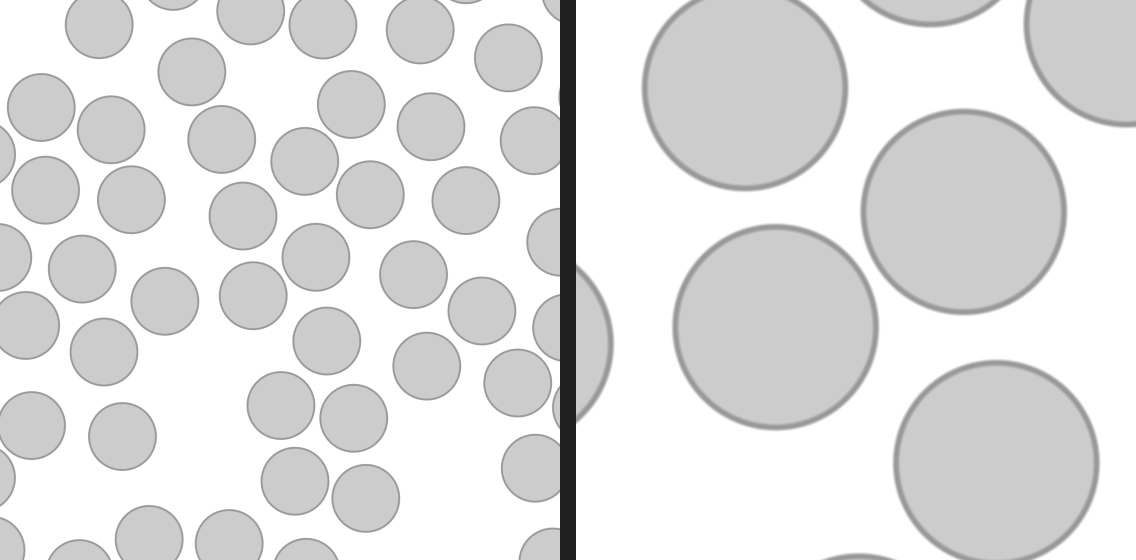
Left: the whole. Right: its middle third, enlarged.
A three.js fragment shader for this pattern:

```glsl
// Scattered, non-overlapping light grey discs with thin darker outlines on white.
varying vec2 vUv;

const float LATTICE = 0.157;     // spacing of the underlying triangular sites
const float VACANT_SHARE = 0.115;
const float JITTER = 0.034;      // largest random shift from a site
const float MIN_SPACING = 0.130; // wanted distance between centres
const float REACH = 0.128;       // farthest a site can be from its disc's rim
const float RADIUS = 0.0597;     // to the middle of the outline
const float LINE_WIDTH = 0.0034;
const float SOFTNESS = 0.0013;   // half width of a smoothed edge
const float TILT = 0.27;

const vec3 PAPER = vec3(1.0);
const vec3 FILL = vec3(0.80);
const vec3 OUTLINE = vec3(0.60);

vec3 hash3(vec2 p) {
  vec3 q = fract(p.xyx * vec3(0.1031, 0.1030, 0.0973));
  q += dot(q, q.yxz + 33.33);
  return fract((q.xxy + q.yzz) * q.zyx);
}

vec2 rotate(vec2 p, float angle) {
  float c = cos(angle), s = sin(angle);
  return vec2(c * p.x - s * p.y, s * p.x + c * p.y);
}

// Triangular lattice: plane to cell coordinates and back
vec2 toLattice(vec2 p) {
  float y = p.y / 0.866;
  return vec2(p.x - 0.5 * y, y) / LATTICE;
}

vec2 fromLattice(vec2 cell) {
  return vec2(cell.x + 0.5 * cell.y, 0.866 * cell.y) * LATTICE;
}

// Jittered centre in xy; z is 1 where a disc exists, 0 where the site is vacant
vec3 seedDisc(vec2 cell) {
  vec3 h = hash3(cell + 41.0);
  float angle = 6.2832 * h.x;
  vec2 shift = JITTER * sqrt(h.y) * vec2(cos(angle), sin(angle));
  return vec3(fromLattice(cell) + shift, step(VACANT_SHARE, h.z));
}

// Shift of disc a away from disc b when they are too close
vec2 repulsion(vec3 a, vec3 b, float spacing) {
  vec2 delta = a.xy - b.xy;
  float dist = max(length(delta), 0.0001);
  return b.z * delta / dist * max(spacing - dist, 0.0) * 0.54;
}

// Disc pushed once by its six neighbours
vec3 relaxedDisc(vec2 cell) {
  vec3 disc = seedDisc(cell);
  vec2 push = vec2(0.0);
  for (int y = -1; y <= 1; y++) {
    for (int x = -1; x <= 1; x++) {
      if (x == y) continue;
      push += repulsion(disc, seedDisc(cell + vec2(float(x), float(y))), MIN_SPACING);
    }
  }
  return vec3(disc.xy + push, disc.z);
}

// Disc pushed a second time, by its already relaxed neighbours
vec3 settledDisc(vec2 cell) {
  vec3 disc = relaxedDisc(cell);
  vec2 push = vec2(0.0);
  for (int y = -1; y <= 1; y++) {
    for (int x = -1; x <= 1; x++) {
      if (x == y) continue;
      push += repulsion(disc, relaxedDisc(cell + vec2(float(x), float(y))), MIN_SPACING);
    }
  }
  return vec3(disc.xy + push, disc.z);
}

// Signed distance to the nearest disc, from the four surrounding sites
float discField(vec2 p, float radius) {
  vec2 base = floor(toLattice(p));
  float dist = 1.0;
  for (int i = 0; i < 4; i++) {
    vec2 cell = base + vec2(mod(float(i), 2.0), floor(float(i) * 0.5));
    if (distance(p, fromLattice(cell)) > REACH || seedDisc(cell).z < 0.5) continue;
    dist = min(dist, distance(p, settledDisc(cell).xy) - radius);
  }
  return dist;
}

// 1 inside a shape, 0 outside, from its signed distance
float coverage(float dist, float softness) {
  return 1.0 - smoothstep(-softness, softness, dist);
}

vec3 paintDisc(vec3 base, float dist, float lineWidth, float softness) {
  vec3 color = mix(base, FILL, coverage(dist, softness));
  return mix(color, OUTLINE, coverage(abs(dist) - 0.5 * lineWidth, softness));
}

void main() {
  vec2 p = rotate(vUv, TILT);
  float dist = discField(p, RADIUS);
  gl_FragColor = vec4(paintDisc(PAPER, dist, LINE_WIDTH, SOFTNESS), 1.0);
}
```
